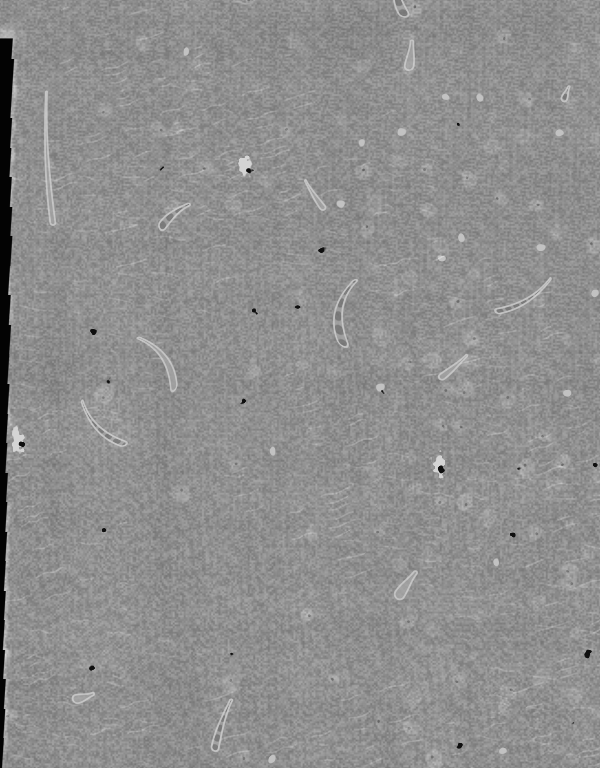
Give the GLSL for this texture, as a WebGL 1 fragment shader.

```glsl
precision highp float;
// Grey electron micrograph of tissue: grainy ground with faint tile seams,
// pale round cells, walled vessels, thin fibres, dark specks and a black
// stepped margin. Each kind of feature is scattered over its own jittered grid.
uniform vec2 u_resolution;

float hash(vec2 p) {
  return fract(sin(dot(p, vec2(127.1, 311.7))) * 43758.5453);
}

vec2 hash2(vec2 p) {
  return vec2(hash(p), hash(p + 57.3));
}

float noise(vec2 p) {
  vec2 i = floor(p), f = fract(p);
  f = f * f * (3.0 - 2.0 * f);
  return mix(mix(hash(i), hash(i + vec2(1, 0)), f.x),
             mix(hash(i + vec2(0, 1)), hash(i + vec2(1, 1)), f.x), f.y);
}

vec2 rotate(vec2 p, float a) {
  return vec2(cos(a) * p.x + sin(a) * p.y, cos(a) * p.y - sin(a) * p.x);
}

// Grain, broad shading and the seams of the scan tiles
float ground(vec2 p) {
  float g = 0.563 + 0.14 * (noise(p * 420.0) - 0.5) + 0.05 * (noise(p * 190.0 + 9.0) - 0.5);
  g += 0.028 * (noise(vec2(p.x * 2.0, p.y * 28.0)) - 0.5);
  g += 0.028 * (noise(vec2(p.x * 28.0, p.y * 2.0) + 40.0) - 0.5);
  vec2 seam = abs(fract(p / 0.036) - 0.5);
  return g - 0.008 * (smoothstep(0.42, 0.5, seam.x) + smoothstep(0.42, 0.5, seam.y));
}

// Pale cells, denser to the right, some with a dark nucleolus; a few small bright discs
float cells(float g, vec2 p) {
  const float size = 0.042;
  for (int j = -1; j <= 1; j++)
    for (int i = -1; i <= 1; i++) {
      vec2 id = floor(p / size) + vec2(i, j);
      vec2 centre = (id + 0.1 + 0.8 * hash2(id)) * size;
      float density = mix(0.1, 0.5, smoothstep(0.05, 0.7, centre.x));
      if (hash(id + 11.0) > density) continue;
      vec2 q = rotate(p - centre, 6.28 * hash(id + 23.0));
      q.y *= 1.0 + 0.4 * hash(id + 31.0);
      float kind = hash(id + 47.0);
      float d = length(q) + 0.003 * (noise(p * 160.0) - 0.5);
      if (kind > 0.89) {
        g = mix(g, 0.76, smoothstep(0.0062, 0.0042, d));
      } else {
        float r = mix(0.008, 0.0135, hash(id + 5.0));
        g += mix(0.035, 0.075, kind) * smoothstep(r + 0.0015, r - 0.003, d);
        float nucleolus = smoothstep(0.0028, 0.001, length(q - 0.25 * r));
        g -= 0.17 * step(0.5, kind) * nucleolus;
      }
    }
  return g;
}

// Short wavy fibres in slanted rows, gathered in patches
float fibres(vec2 p, float slant) {
  vec2 q = rotate(p, slant);
  q.y += 0.0012 * sin(q.x * 190.0 + 20.0 * noise(p * 9.0));
  vec2 size = vec2(0.055, 0.011);
  vec2 id = floor(q / size);
  vec2 f = (fract(q / size) - 0.5) * size;
  f.y += 0.005 * (hash(id + 3.0) - 0.5);
  float len = mix(0.006, 0.025, hash(id + 7.0));
  float line = smoothstep(0.0018, 0.0004, abs(f.y)) * smoothstep(len, len - 0.006, abs(f.x));
  float patches = smoothstep(0.35, 0.75, noise(p * 5.0 + slant * 30.0));
  return line * step(hash(id + 13.0), 0.4 * patches);
}

// Tapered, bent tube with a bright wall and optional dark beads inside
float tube(float g, vec2 q, float len, float wid, float bend, float beads) {
  q.y += bend * q.x * q.x;
  float w = wid * (1.0 - 0.55 * smoothstep(-len, len, q.x));
  float d = length(vec2(max(abs(q.x) - len, 0.0), q.y)) - w;
  vec2 b = vec2(fract(q.x / (2.2 * wid)) - 0.5, q.y / (2.4 * w));
  float shade = mix(0.63, 0.48, beads * smoothstep(0.42, 0.28, length(b)));
  shade = mix(shade, 0.77, smoothstep(0.0022, 0.0006, abs(d + 0.001)));
  return mix(g, shade + 0.25 * (g - 0.57), smoothstep(0.001, -0.001, d));
}

float vessels(float g, vec2 p) {
  const float size = 0.16;
  for (int j = -1; j <= 1; j++)
    for (int i = -1; i <= 1; i++) {
      vec2 id = floor(p / size) + vec2(i, j);
      vec2 centre = (id + 0.15 + 0.7 * hash2(id + 71.0)) * size;
      if (hash(id + 83.0) > 0.55 || centre.x < 0.1) continue;
      vec2 q = rotate(p - centre, mix(0.3, 2.4, hash(id + 91.0)));
      float s = hash(id + 97.0);
      g = tube(g, q, mix(0.006, 0.042, s), mix(0.0045, 0.0085, hash(id + 101.0)),
               16.0 * (hash(id + 107.0) - 0.5), step(0.45, hash(id + 109.0)));
    }
  return g;
}

// Black specks; the largest lie beside a torn bright flake
float specks(float g, vec2 p) {
  vec2 id = floor(p / 0.09);
  vec2 q = p - (id + 0.3 + 0.4 * hash2(id + 131.0)) * 0.09;
  float s = hash(id + 137.0);
  if (s > 0.17) return g;
  float ragged = 0.006 * (noise(p * 230.0) - 0.5);
  float flake = length((q - vec2(-0.004, 0.005)) * vec2(1.0, 0.6)) + 1.6 * ragged;
  g = mix(g, 0.83, step(s, 0.025) * smoothstep(0.009, 0.007, flake));
  float r = mix(0.0045, 0.0015, s / 0.17);
  return mix(g, 0.06, smoothstep(r + 0.001, r - 0.001, length(q) + ragged));
}

// Bright torn rim and black stepped margin on the left
float margin(float g, vec2 p) {
  float tile = p.y * 26.0;
  float edge = mix(0.004, 0.018, p.y) + 0.003 * (hash(vec2(floor(tile), 4.0)) - 0.5);
  edge += 0.002 * (fract(tile) - 0.5);
  float x = p.x - edge;
  float rim = smoothstep(0.009, 0.004, x + 0.005 * noise(p * 60.0));
  g += 0.13 * rim * smoothstep(0.35, 0.6, noise(vec2(2.0, p.y * 13.0)));
  float black = smoothstep(0.001, -0.001, x) * smoothstep(0.951, 0.949, p.y);
  return mix(g, 0.01, black);
}

void main() {
  vec2 p = gl_FragCoord.xy / u_resolution.y;
  float g = cells(ground(p), p);
  g += 0.075 * (fibres(p, 0.3) + 0.7 * fibres(p, -0.12));
  g = vessels(g, p);
  // One long slender vessel runs down beside the margin
  g = tube(g, rotate(p - vec2(0.061, 0.795), 1.62), 0.085, 0.0045, 0.5, 0.0);
  g = margin(specks(g, p), p);
  gl_FragColor = vec4(vec3(clamp(g, 0.0, 1.0)), 1.0);
}
```
